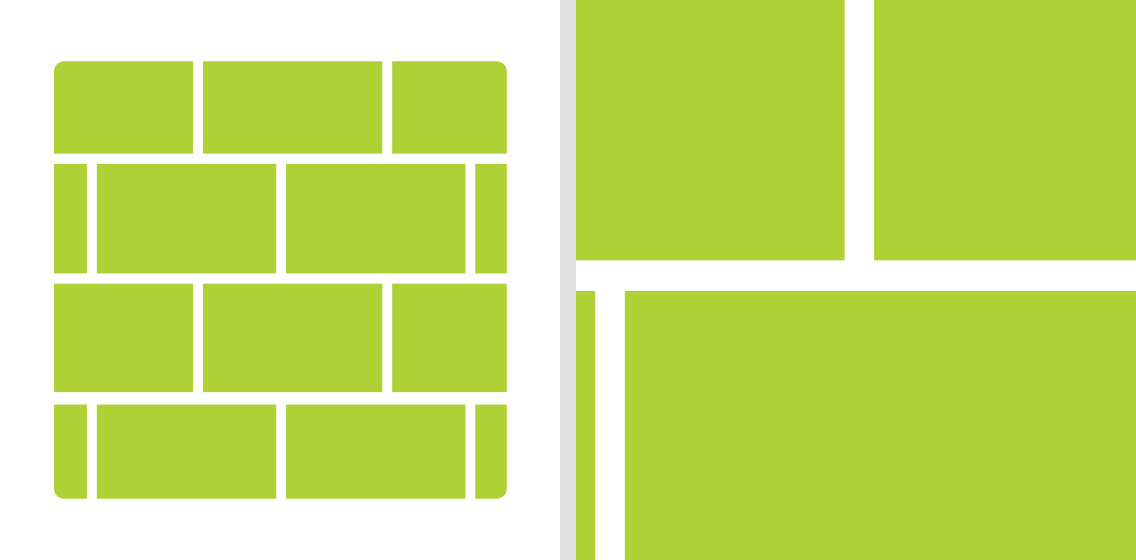
Left, the full canvas; right, a detail of the centre.
Give the GLSL for this pattern, as a Shadertoy shader.

```glsl
// Flat green brick panel in running bond with white joints and rounded outer corners.

const vec3 BRICK_COLOR = vec3(0.682, 0.824, 0.208);
const vec3 JOINT_COLOR = vec3(1.0);

// All lengths are fractions of the canvas.
const vec2 PANEL_CENTER = vec2(0.5007, 0.5);
const vec2 PANEL_HALF = vec2(0.4043, 0.3906);
const float CORNER_RADIUS = 0.0182;

const vec2 BRICK_PITCH = vec2(0.3379, 0.2139);
const vec2 JOINT_ORIGIN = vec2(0.502, 0.5026);
const float ROW_SHIFT = 0.1484;
const float UPRIGHT_HALF = 0.0088;
const float BED_HALF = 0.0091;
const float LOWEST_BED_HALF = 0.0111;

float roundedBox(vec2 p, vec2 halfSize, float radius) {
    vec2 q = abs(p) - halfSize + radius;
    return length(max(q, 0.0)) + min(max(q.x, q.y), 0.0) - radius;
}

// Signed distance to the horizontal joints; the lowest one is thicker.
float bedJoint(float y) {
    float index = clamp(floor(y / BRICK_PITCH.y + 0.5), -1.0, 1.0);
    float halfWidth = index < 0.0 ? LOWEST_BED_HALF : BED_HALF;
    return abs(y - index * BRICK_PITCH.y) - halfWidth;
}

// Signed distance to the vertical joints; alternate rows are shifted.
float uprightJoint(vec2 p) {
    float row = floor(p.y / BRICK_PITCH.y);
    float x = p.x + ROW_SHIFT * mod(row, 2.0);
    float offset = (fract(x / BRICK_PITCH.x + 0.5) - 0.5) * BRICK_PITCH.x;
    return abs(offset) - UPRIGHT_HALF;
}

void mainImage(out vec4 fragColor, in vec2 fragCoord) {
    vec2 uv = fragCoord / iResolution.xy;
    float pixel = 1.0 / min(iResolution.x, iResolution.y);

    // Cut the joints out of the panel
    vec2 p = uv - JOINT_ORIGIN;
    float joints = min(bedJoint(p.y), uprightJoint(p));
    float panel = roundedBox(uv - PANEL_CENTER, PANEL_HALF, CORNER_RADIUS);
    float bricks = max(panel, -joints);

    // Antialiased fill
    float coverage = clamp(0.5 - bricks / pixel, 0.0, 1.0);
    fragColor = vec4(mix(JOINT_COLOR, BRICK_COLOR, coverage), 1.0);
}
```
